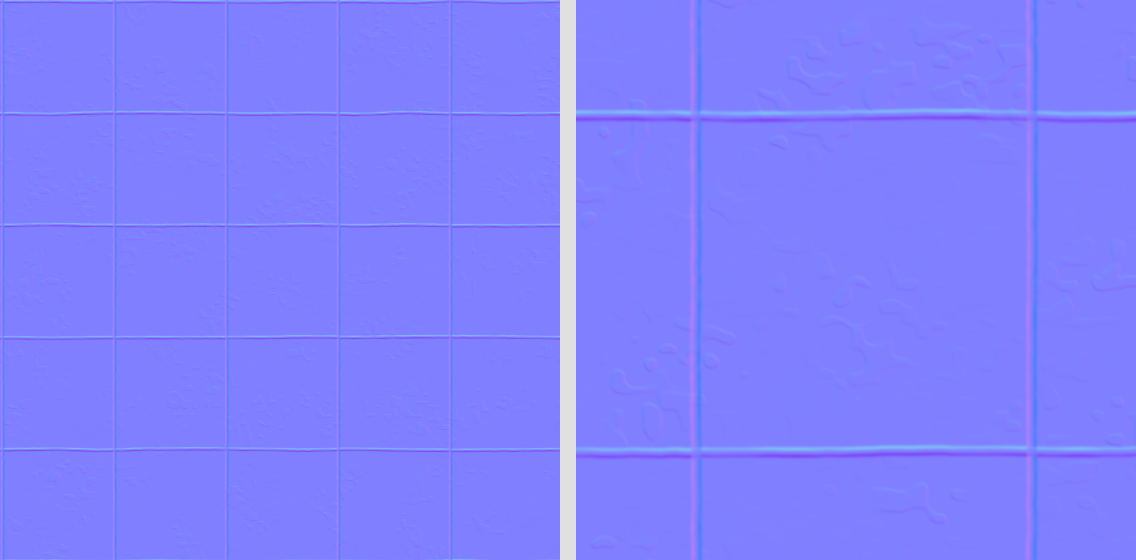
Left, the full canvas; right, a detail of the centre.
Write a Shadertoy shader that draws this texture map.

```glsl
// Tangent-space normal map of a five by five wall of square plaster tiles.
// Thin, slightly wavering joints add paired slopes to the normal, while
// wrapped value noise supplies faint swells, grain and patchy surface nicks.

const float TILES = 5.0;
const vec2 JOINT_ORIGIN = vec2(0.0047, 0.1974);
const float JOINT_HALF = 0.0021;   // centre of joint to middle of its lip
const float LIP_WIDTH = 0.0013;

float hash(vec2 p) {
    vec3 q = fract(vec3(p.xyx) * 0.1031);
    q += dot(q, q.yzx + 33.33);
    return fract((q.x + q.y) * q.z);
}

// Value noise that wraps after the given number of cells.
float noise(vec2 uv, vec2 cells) {
    vec2 p = uv * cells;
    vec2 i = floor(p);
    vec2 f = fract(p);
    f = f * f * (3.0 - 2.0 * f);
    vec2 a = mod(i, cells);
    vec2 b = mod(i + 1.0, cells);
    return mix(mix(hash(a), hash(vec2(b.x, a.y)), f.x),
               mix(hash(vec2(a.x, b.y)), hash(b), f.x), f.y);
}

// Surface relief away from the joints, in canvas units.
float plasterHeight(vec2 uv) {
    float swell = noise(uv, vec2(18.0, 24.0));
    float grain = noise(uv, vec2(190.0, 210.0));
    float patches = smoothstep(0.45, 0.8, noise(uv + 0.37, vec2(23.0)));
    vec2 bent = uv + 0.006 * vec2(noise(uv, vec2(70.0)), noise(uv + 0.5, vec2(80.0)));
    float nicks = smoothstep(0.6, 0.78, noise(bent, vec2(105.0, 130.0)));
    return 0.00028 * swell + 0.00003 * grain
         + nicks * mix(0.00002, 0.00016, patches);
}

vec2 plasterSlope(vec2 uv, float stepSize) {
    vec2 e = vec2(stepSize, 0.0);
    return vec2(plasterHeight(uv + e.xy) - plasterHeight(uv - e.xy),
                plasterHeight(uv + e.yx) - plasterHeight(uv - e.yx)) / (2.0 * stepSize);
}

// Signed distance to the nearest joint, bent a little along its length.
float jointDistance(float across, float along, float bend, float seed) {
    float row = floor(across * TILES + 0.5);
    float lane = mod(row, TILES) + seed;
    float drift = noise(vec2(along, lane / 40.0), vec2(11.0, 40.0)) - 0.5;
    float ragged = noise(vec2(along, lane / 40.0), vec2(120.0, 40.0)) - 0.5;
    return across - row / TILES + bend * drift + 0.0005 * ragged;
}

float lip(float d, float width) {
    return exp(-d * d / (width * width));
}

// Opposed slopes on both sides of a joint: x is the low side, y the high side.
float jointSlope(float d, vec2 strength, float width) {
    return strength.x * lip(d + JOINT_HALF, width)
         + strength.y * lip(d - JOINT_HALF, width);
}

// Uneven wear along a joint.
float wear(vec2 uv, vec2 cells) {
    return 0.65 + 0.6 * noise(uv, cells);
}

void mainImage(out vec4 fragColor, in vec2 fragCoord) {
    vec2 uv = fragCoord / iResolution.xy;
    float pixel = 1.0 / min(iResolution.x, iResolution.y);
    float width = max(LIP_WIDTH, 0.6 * pixel);
    vec2 p = uv - JOINT_ORIGIN;

    // Distances to upright and level joints.
    float dx = jointDistance(p.x, uv.y, 0.0008, 3.0);
    float dy = jointDistance(p.y, uv.x, 0.0032, 17.0);

    // Each joint softens where the other one crosses it.
    float openX = mix(0.3, 1.0, smoothstep(0.0015, 0.0045, abs(dy)));
    float openY = mix(0.3, 1.0, smoothstep(0.0015, 0.0045, abs(dx)));
    vec2 joints = vec2(
        jointSlope(dx, vec2(0.32, -0.36), width) * openX * wear(uv, vec2(40.0, 190.0)),
        jointSlope(dy, vec2(-0.38, 0.42), width) * openY * wear(uv, vec2(60.0, 40.0)));

    // Plaster relief fades inside the joints.
    float face = smoothstep(0.001, 0.005, min(abs(dx), abs(dy)));
    vec2 slope = joints - plasterSlope(uv, max(0.0009, 0.5 * pixel)) * mix(0.4, 1.0, face);

    vec3 normal = normalize(vec3(slope, 1.0));
    fragColor = vec4(0.5 + 0.5 * normal, 1.0);
}
```
